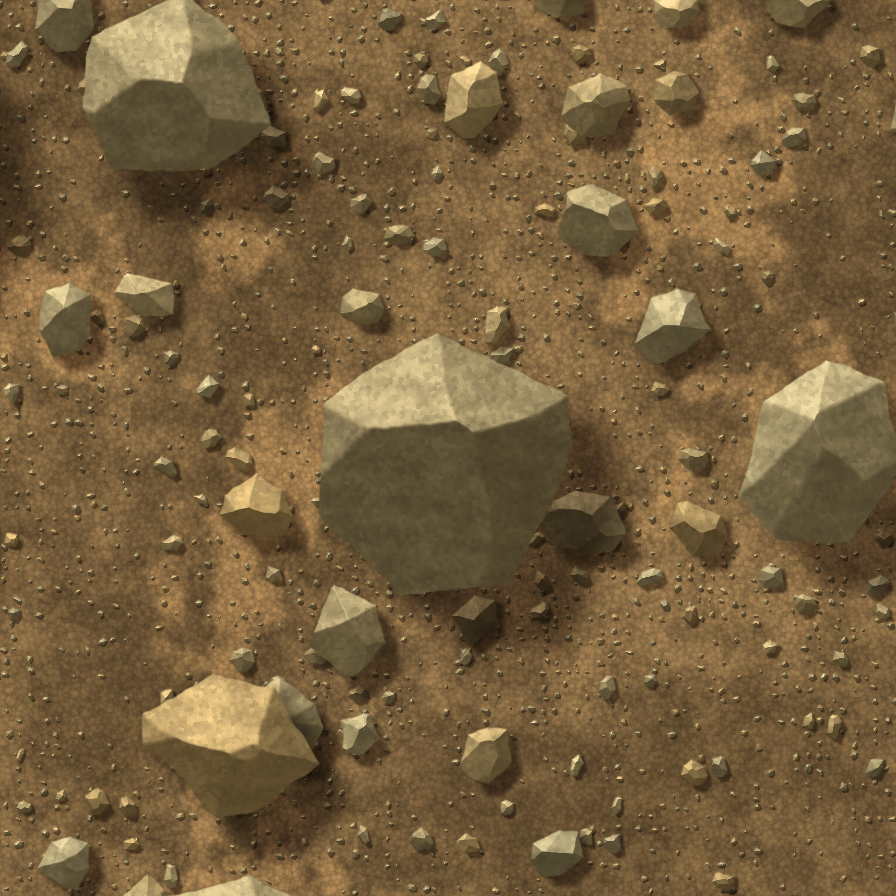
A three.js fragment shader for this texture:

```glsl
// Faceted grey-green stones, pebbles and gravel on sunlit brown desert sand.
varying vec2 vUv;

#define SUN vec3(-0.30, 0.75, 0.59)
#define SHADOW_THROW vec2(0.42, -0.50)
#define SHADOW_TINT vec3(0.58, 0.55, 0.53)
#define SOIL vec3(0.41, 0.32, 0.20)
#define SAND vec3(0.56, 0.44, 0.28)
#define SLAB vec3(0.69, 0.53, 0.33)
#define STONE_DARK vec3(0.33, 0.295, 0.195)
#define STONE_LIT vec3(0.88, 0.82, 0.62)
#define EDGE_SOFTNESS 0.0014
#define TAU 6.2832

vec3 hash3(vec2 p) {
  vec3 q = fract(p.xyx * vec3(0.1031, 0.1030, 0.0973));
  q += dot(q, q.yxz + 33.33);
  return fract((q.xxy + q.yzz) * q.zyx);
}

// Layered, rotated sines: smooth irregular noise of about -1 to 1.
float sines(vec2 p) {
  float sum = 0.0, amp = 0.5;
  for (int i = 0; i < 5; i++) {
    p = mat2(0.8, -0.6, 0.6, 0.8) * p * 1.9 + 1.7;
    sum += amp * sin(p.x + 1.4 * sin(p.y));
    amp *= 0.55;
  }
  return sum;
}

// Cellular noise: x is the distance to the nearest grain, y its random tone.
vec2 grains(vec2 p) {
  vec2 home = floor(p), nearest = vec2(9.0, 0.0);
  for (int y = -1; y <= 1; y++)
    for (int x = -1; x <= 1; x++) {
      vec2 cell = home + vec2(x, y);
      vec3 r = hash3(cell);
      float d = length(p - cell - r.xy);
      if (d < nearest.x) nearest = vec2(d, r.z);
    }
  return nearest;
}

// One stone: a polyhedron of seven sloping sides under a tilted top.
void drawStone(inout vec3 color, vec2 p, float radius, vec2 seed, float rough) {
  vec3 look = hash3(seed + 7.3);
  float axis = look.x * TAU, stretch = 0.48 * look.y;
  vec2 tilt = vec2(look.z - 0.5, 0.6 * look.x - 0.7);
  vec2 shadowThrow = radius * SHADOW_THROW;
  float height = radius * (0.3 + 0.3 * look.z) - dot(p, tilt);
  vec3 normal = normalize(vec3(tilt, 1.0));
  float edge = -1.0, shade = -1.0, bevel = 0.025 * radius;

  for (int k = 0; k < 7; k++) {
    vec3 r = hash3(seed + float(k) * vec2(3.1, 5.7) + 21.0);
    float angle = TAU * (float(k) + 0.6 * r.x) / 7.0;
    float across = sin(angle - axis);
    vec2 side = vec2(cos(angle), sin(angle));
    float reach = radius * (0.7 + 0.3 * r.y) * (1.0 - stretch * across * across);
    float dist = dot(p, side) - reach;
    edge = max(edge, dist);
    shade = max(shade, dist - max(dot(side, shadowThrow), 0.0));
    float steep = 0.5 + 0.7 * r.z;
    float face = -dist * steep;
    vec3 faceNormal = normalize(vec3(side * steep, 1.0));
    normal = mix(normal, faceNormal, smoothstep(-bevel, bevel, height - face));
    height = min(height, face);
  }

  // Thrown shadow first, then the lit stone over it.
  float shadow = 1.0 - smoothstep(-0.22 * radius, 0.08 * radius, shade);
  color *= mix(vec3(1.0), SHADOW_TINT, shadow);
  float light = clamp(dot(normalize(normal), SUN) + 0.07 * rough, 0.0, 1.0);
  vec3 stone = mix(STONE_DARK, STONE_LIT, light * light);
  stone *= (0.9 + 0.2 * look.y) * (1.0 + 0.09 * rough);
  stone = mix(stone, stone * vec3(1.06, 0.96, 0.84), look.x);
  color = mix(color, stone, 1.0 - smoothstep(-EDGE_SOFTNESS, EDGE_SOFTNESS, edge));
}

// A jittered grid of stones; sizes are the least and greatest radius in cells.
void scatter(inout vec3 color, vec2 p, float cells, float share, vec2 sizes,
             float disorder, float rough) {
  vec2 home = floor(p * cells);
  for (int y = -1; y <= 1; y++)
    for (int x = -1; x <= 1; x++) {
      vec2 cell = home + vec2(x, y);
      vec3 r = hash3(cell + cells);
      float rank = fract(dot(cell, vec2(0.7549, 0.5698)) + disorder * r.z);
      float density = share * (1.0 + 0.7 * disorder * sines(cell / cells * 4.0));
      vec2 offset = p - (cell + 0.3 + 0.4 * r.xy) / cells;
      float radius = mix(sizes.x, sizes.y, rank / max(density, 0.01)) / cells;
      if (rank < density && length(offset) < 2.1 * radius)
        drawStone(color, offset, radius, cell + cells, rough);
    }
}

void main() {
  // Sand with paler bedrock slabs and fine grit.
  float ripple = sines(vUv * 30.0);
  vec2 grit = grains(vUv * 190.0);
  float drift = sines(vUv * 3.5) + 0.3 * ripple;
  float slab = sines(vUv * vec2(5.0, 3.5) + 20.0) + 0.2 * ripple;
  vec3 color = mix(SOIL, SAND, smoothstep(-0.8, 0.8, drift));
  color = mix(color, SLAB, 0.65 * smoothstep(0.3, 0.65, slab));
  color *= 1.0 + 0.08 * ripple + 0.2 * (grit.y - 0.5) - 0.22 * (grit.x - 0.4);

  // Stones from gravel up to boulders, with slightly crooked outlines.
  vec2 p = vUv + 0.005 * vec2(sines(vUv * 14.0), sines(vUv * 14.0 + 9.0));
  float rough = 0.6 * sines(vUv * vec2(35.0, 55.0)) + 0.9 * (grit.y - 0.5);
  scatter(color, p, 75.0, 0.34, vec2(0.14, 0.36), 1.0, rough);
  scatter(color, p, 24.0, 0.24, vec2(0.16, 0.42), 1.0, rough);
  scatter(color, p, 8.5, 0.34, vec2(0.20, 0.48), 1.0, rough);
  scatter(color, p, 2.8, 0.50, vec2(0.30, 0.55), 0.0, rough);
  gl_FragColor = vec4(clamp(color, 0.0, 1.0), 1.0);
}
```
